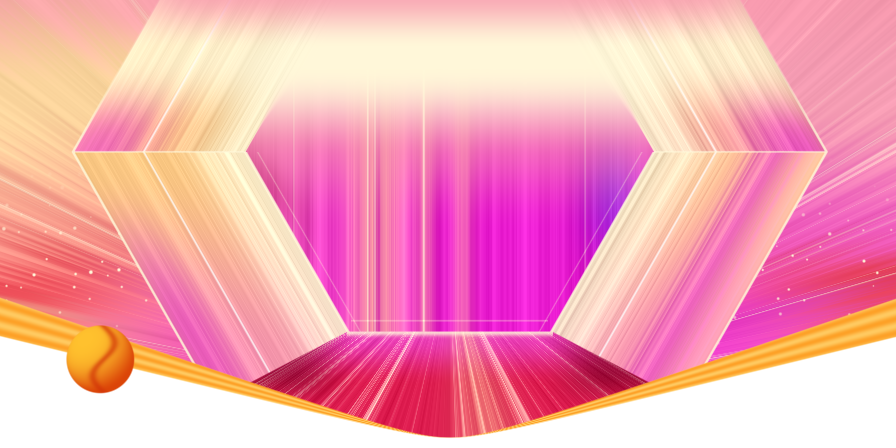
Write a WebGL 1 fragment shader that draws this background.

```glsl
precision highp float;
uniform vec2 u_resolution;

const vec3 CREAM = vec3(1.0, 0.97, 0.85);
const vec3 PEACH = vec3(0.99, 0.76, 0.58);
const vec3 ORANGE = vec3(0.99, 0.62, 0.14);
const vec3 PINK = vec3(0.97, 0.6, 0.68);
const vec3 MAGENTA = vec3(0.93, 0.12, 0.83);
const vec3 RED = vec3(0.91, 0.24, 0.3);
const vec2 HUB = vec2(1.004, 0.661);

float hash(float n) { return fract(sin(n * 127.1) * 4375.85); }
float hash2(vec2 c) { return hash(c.x + 57.3 * c.y); }

float noise(float t) {
  float i = floor(t), f = fract(t);
  return mix(hash(i), hash(i + 1.0), f * f * (3.0 - 2.0 * f));
}

// Layered grain, centred on zero
float streaks(float t, float seed) {
  float sum = 0.0, freq = 14.0, amp = 0.45;
  for (int i = 0; i < 4; i++) {
    sum += amp * (noise(t * freq + seed) - 0.5);
    freq *= 2.4;
    amp *= 0.75;
  }
  return sum;
}

float bump(float t, float centre, float width) {
  float q = (t - centre) / width;
  return exp(-q * q);
}

float cover(float dist, float aa) { return smoothstep(-aa, aa, dist); }
float line(float dist, float w, float aa) { return cover(w - abs(dist), aa); }

float bowl(float d, float slope, float bend) {
  return 0.023 + sqrt(slope * slope * d * d + bend * bend) - bend;
}

// Radiating light behind the frame
vec3 backdrop(vec2 p, float right) {
  float angle = atan(p.y - 0.1, p.x - 1.0);
  float grain = streaks(angle * 1.8, 3.0);
  float y = p.y + 0.16 * grain;
  float outer = smoothstep(0.5, 0.95, abs(p.x - 1.0));
  vec3 high = mix(vec3(0.99, 0.84, 0.62), vec3(0.97, 0.62, 0.71), right);
  vec3 low = mix(vec3(0.98, 0.62, 0.56), vec3(0.93, 0.34, 0.74), right);
  vec3 col = mix(low, high, smoothstep(0.46, 0.76, y));
  col = mix(col, PINK, 0.75 * smoothstep(0.8, 1.02, y));
  col = mix(col, RED, 0.85 * bump(y, 0.37, 0.075) * outer);
  col = mix(col, MAGENTA, 0.55 * (1.0 - outer) * (1.0 - smoothstep(0.25, 0.5, y)));
  float flare = smoothstep(0.12, 0.42, streaks(angle * 2.5, 41.0));
  return mix(col, CREAM, 0.65 * flare) + 0.12 * grain;
}

// Slanted sides: s runs from outer edge to inner edge
vec3 frameSide(float s, float y, float right, float aa) {
  float lower = step(y, HUB.y);
  float grain = streaks(s * 0.9, 11.0 + 30.0 * right + 9.0 * lower);
  float t = s + 0.2 * grain;
  vec3 top = mix(vec3(0.99, 0.79, 0.52), PEACH, right);
  vec3 col = mix(PINK, top, smoothstep(0.2, 0.65, y));
  float leftTint = bump(t, 0.08, 0.2) * (1.0 - smoothstep(0.25, 0.6, y));
  float lowTint = mix(leftTint, bump(t, 0.3, 0.14), right);
  float highTint = (1.0 - smoothstep(0.66, 0.88, y)) * (bump(t, 0.15, 0.3) + 0.2 * right);
  col = mix(col, vec3(0.92, 0.3, 0.76), 0.75 * mix(highTint, lowTint, lower));
  col = mix(col, CREAM, 0.85 * smoothstep(0.5, 1.0, t));
  col = mix(col, CREAM, 0.75 * (1.0 - lower) * smoothstep(0.7, 0.87, y));
  float seam = line(s - mix(0.41, 0.64, right), 0.006, aa * 3.0);
  return mix(col + 0.22 * grain, vec3(1.0), 0.8 * seam);
}

vec3 backWall(vec2 p, float s, float aa) {
  float grain = streaks(p.x * 2.2, 70.0);
  vec3 col = mix(vec3(0.96, 0.35, 0.76), MAGENTA, smoothstep(0.62, 0.85, p.x));
  float warm = bump(p.x, 0.84, 0.06) + 0.65 * bump(p.x, 0.95, 0.025) + 0.55 * bump(p.x, 1.035, 0.025);
  col = mix(col, PEACH, clamp(warm * (0.72 + grain), 0.0, 0.9));
  col = mix(col, vec3(0.55, 0.22, 0.95), 0.65 * bump(p.x, 1.37, 0.07) * bump(p.y, 0.57, 0.16));
  col = mix(col, vec3(0.72, 0.08, 0.42), 0.6 * bump(s, 1.0, 0.16) * step(p.x, 1.0) * bump(p.y, 0.61, 0.1));
  col = mix(col + 0.24 * grain, PINK, 0.75 * smoothstep(0.48, 0.74, p.y));
  col = mix(col, CREAM, smoothstep(0.65, 0.86, p.y));
  // Bright verticals and inset outline
  float rods = line(p.x - 0.821, 0.0015, aa) + line(p.x - 0.837, 0.001, aa)
    + line(p.x - 0.946, 0.002, aa) + 0.6 * line(abs(p.x - 0.981) - 0.325, 0.001, aa);
  float inset = line(s - 1.07, 0.003, aa * 3.0) * step(p.y, HUB.y)
    + line(p.y - 0.284, 0.0015, aa) * step(abs(p.x - HUB.x), 0.22);
  return mix(col, CREAM, clamp(0.75 * rods + 0.4 * inset, 0.0, 1.0));
}

vec3 floorLight(vec2 p, float d, float aa) {
  float fan = (p.x - HUB.x) / max(0.4 - p.y, 0.05);
  float grain = streaks(fan * 0.9, 23.0);
  vec3 col = mix(vec3(0.88, 0.12, 0.32), vec3(0.93, 0.25, 0.72), smoothstep(0.14, 0.25, p.y));
  col = mix(col, PEACH, 0.75 * bump(fan, 0.25, 0.22) * (0.6 + grain));
  col = mix(col, CREAM, 0.8 * smoothstep(0.04, 0.4, grain));
  float shade = smoothstep(0.2, 0.36, d) * smoothstep(0.08, 0.17, p.y);
  col = mix(col, vec3(0.55, 0.04, 0.2), 0.75 * shade) + 0.2 * grain;
  return mix(col, CREAM, 0.8 * bump(p.y, 0.258, 0.006 + aa) * step(d, 0.23));
}

vec3 ball(vec2 q) {
  float light = dot(q, vec2(-0.35, 0.45)) + 0.5 * sqrt(max(0.0, 1.0 - dot(q, q)));
  vec3 col = mix(vec3(0.86, 0.27, 0.03), vec3(1.0, 0.76, 0.18), smoothstep(-0.3, 0.8, light));
  float swirl = q.x - 0.1 - 0.32 * sin(q.y * 3.2);
  return mix(col, vec3(0.82, 0.2, 0.03), 0.65 * bump(swirl, 0.0, 0.13));
}

float sparkles(vec2 p, float aa) {
  vec2 cell = floor(p * 32.0);
  vec2 spot = 0.25 + 0.5 * vec2(hash2(cell), hash2(cell + 19.0));
  float dist = length(fract(p * 32.0) - spot) / 32.0;
  return cover(0.001 + 0.003 * hash2(cell + 7.0) - dist, aa) * step(0.72, hash2(cell + 31.0));
}

void main() {
  vec2 p = gl_FragCoord.xy / u_resolution * vec2(2.0, 1.0);
  float aa = 1.0 / u_resolution.y, edge = aa * 2.5;
  float d = abs(p.x - HUB.x), right = step(HUB.x, p.x);
  float s = (0.841 - 0.571 * abs(p.y - HUB.y) - d) / 0.385;

  // Room and frame
  vec3 col = backdrop(p, right);
  col = mix(col, CREAM, sparkles(p, aa) * bump(p.y, 0.4, 0.14));
  col = mix(col, frameSide(s, p.y, right, aa), cover(s, edge));
  float soft = mix(edge, 0.12, smoothstep(0.7, 0.9, p.y));
  col = mix(col, backWall(p, s, aa), cover(s - 1.0, soft));
  float rim = line(s, 0.008, edge) + line(s - 1.0, 0.008, edge) * step(p.y, HUB.y)
    + line(p.y - HUB.y, 0.0015, aa) * step(abs(s - 0.5), 0.5);
  col = mix(col, CREAM, min(rim, 1.0) * (0.85 - 0.6 * smoothstep(0.66, 0.9, p.y)));
  float floorTop = 0.26 - 0.524 * max(d - 0.228, 0.0);
  col = mix(col, floorLight(p, d, aa), cover(floorTop - p.y, aa));

  // Ceiling glow
  col = mix(col, CREAM, 0.55 * bump(p.y, 0.86, 0.09) * (1.0 - smoothstep(0.35, 0.75, d)));
  col = mix(col, PINK, 0.85 * smoothstep(0.89, 1.02, p.y) * (1.0 - smoothstep(0.55, 0.85, d)));

  // Curved ribbon, white base and ball
  float upper = bowl(d, 0.34, 0.03), lower = bowl(d, 0.245, 0.02);
  float t = (p.y - lower) / max(upper - lower, 0.003);
  vec3 ribbon = mix(ORANGE, vec3(1.0, 0.82, 0.42), 0.45 + 0.4 * sin(t * 17.0 + d * 3.0));
  col = mix(col, ribbon, cover(upper - p.y, aa));
  col = mix(col, vec3(1.0), cover(lower - p.y, aa));
  vec2 q = (p - vec2(0.224, 0.198)) / 0.0755;
  col = mix(col, ball(q), cover(1.0 - length(q), aa / 0.0755));
  gl_FragColor = vec4(clamp(col, 0.0, 1.0), 1.0);
}
```
